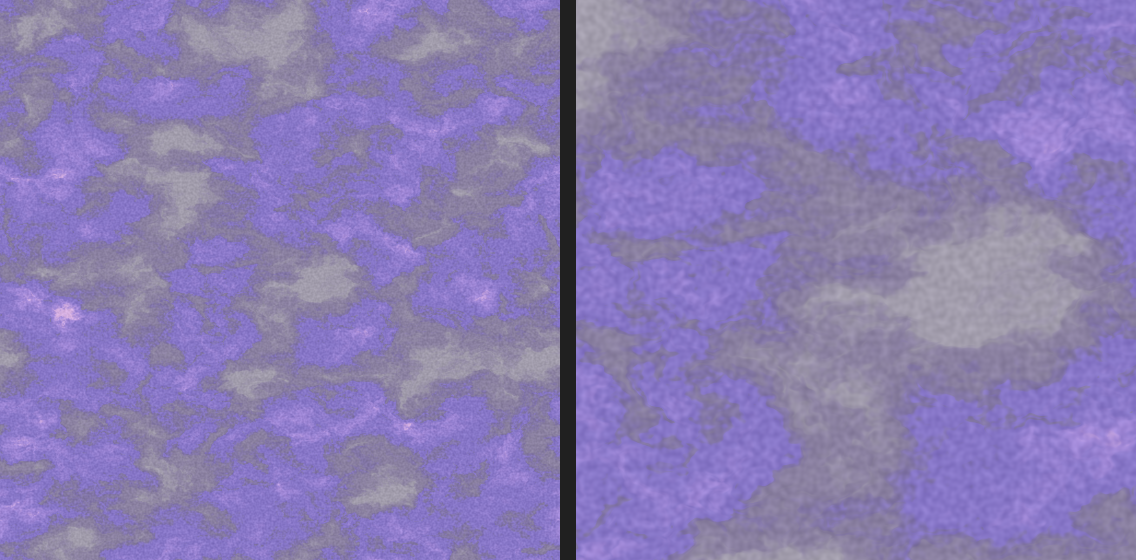
Left, the full canvas; right, a detail of the centre.
A three.js fragment shader for this texture:

```glsl
// Mottled mineral surface: pale grey flakes set in violet, with glowing pink wisps.
// A warped sum of wrapping gradient noise gives one height, ridged noise feeds
// its bright side, and a colour ramp with fine grain paints it.

#define PALE_GREY vec3(0.635, 0.615, 0.675)
#define GREY vec3(0.54, 0.50, 0.63)
#define DUSK vec3(0.51, 0.462, 0.65)
#define VIOLET vec3(0.525, 0.46, 0.78)
#define LILAC vec3(0.64, 0.54, 0.85)
#define PINK vec3(0.84, 0.69, 0.88)
#define BASE_CELLS vec2(5.0, 7.0)
#define WARP vec2(0.055, 0.035)
#define GAIN 0.65
#define FLAKE_RIDGE 0.3
#define WISP_RIDGE 1.6
#define GRAIN 0.06

varying vec2 vUv;

// Random unit gradient for a lattice cell
vec2 cellGradient(vec2 cell, float seed) {
  float h = fract(sin(dot(cell, vec2(127.1, 311.7)) + seed * 74.7) * 43758.5453);
  float angle = 6.2831853 * h;
  return vec2(cos(angle), sin(angle));
}

// Gradient noise that wraps after a whole number of cells
float tileNoise(vec2 uv, vec2 cells, float seed) {
  vec2 p = uv * cells;
  vec2 i = floor(p);
  vec2 f = p - i;
  vec2 a = mod(i, cells);
  vec2 b = mod(i + 1.0, cells);
  vec2 w = f * f * f * (f * (f * 6.0 - 15.0) + 10.0);
  float n00 = dot(cellGradient(a, seed), f);
  float n10 = dot(cellGradient(vec2(b.x, a.y), seed), f - vec2(1.0, 0.0));
  float n01 = dot(cellGradient(vec2(a.x, b.y), seed), f - vec2(0.0, 1.0));
  float n11 = dot(cellGradient(b, seed), f - 1.0);
  return mix(mix(n00, n10, w.x), mix(n01, n11, w.x), w.y);
}

// Octave sum: x is plain noise, y is ridged noise centred on zero
vec2 fractalNoise(vec2 uv, float seed) {
  vec2 sum = vec2(0.0);
  vec2 cells = BASE_CELLS;
  float amplitude = 1.0;
  for (int i = 0; i < 6; i++) {
    float n = tileNoise(uv, cells, seed + float(i));
    sum += amplitude * vec2(n, 0.175 - abs(n));
    cells *= 2.0;
    amplitude *= GAIN;
  }
  return sum;
}

// From the heart of a grey flake to the brightest wisp
vec3 mineralRamp(float h) {
  vec3 color = mix(PALE_GREY, GREY, smoothstep(-0.62, -0.18, h));
  color = mix(color, DUSK, smoothstep(-0.16, -0.01, h));
  color = mix(color, VIOLET, smoothstep(-0.02, 0.10, h));
  color = mix(color, LILAC, smoothstep(0.12, 0.56, h));
  return mix(color, PINK, smoothstep(0.48, 0.78, h));
}

void main() {
  // Bend the domain so the flakes get ragged outlines
  vec2 bendX = fractalNoise(vUv, 11.0);
  vec2 bendY = fractalNoise(vUv, 23.0);
  vec2 layers = fractalNoise(vUv + WARP * vec2(bendX.x, bendY.x), 37.0);

  // Height, with filaments stretching the bright side
  float height = 0.9 * layers.x + FLAKE_RIDGE * layers.y;
  float bright = max(height, 0.0);
  height = min(height, 0.0) + bright * max(0.9 + WISP_RIDGE * bendX.y, 0.4);

  // Fine grain roughens both the borders and the tone
  float grain = tileNoise(vUv, vec2(256.0), 51.0) + 0.7 * tileNoise(vUv, vec2(150.0), 52.0);
  vec3 color = mineralRamp(height + 0.04 * grain) + GRAIN * grain;
  gl_FragColor = vec4(color, 1.0);
}
```
